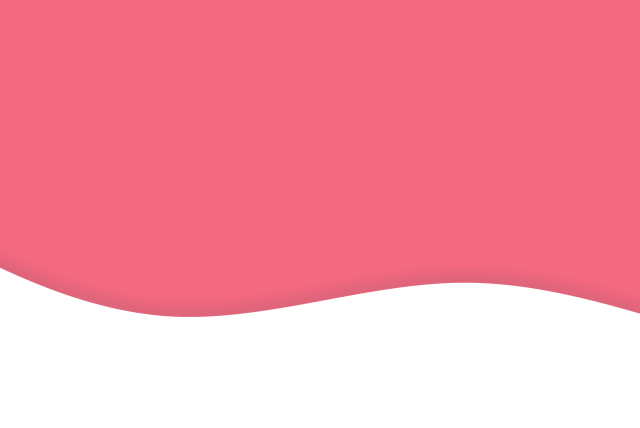
Give the GLSL for this background, as a WebGL 2 fragment shader.

```glsl
#version 300 es
precision highp float;

uniform vec2 u_resolution;
out vec4 outColor;

const vec3 PINK = vec3(0.961, 0.412, 0.502);
const vec3 WHITE = vec3(1.0);
const vec3 SHADOW = vec3(0.15, 0.25, 0.3);

// Cubic through points a and b with the given end slopes
float hermite(float x, vec2 a, vec2 b, float slopeA, float slopeB) {
    float span = b.x - a.x;
    float t = (x - a.x) / span;
    float s = 1.0 - t;
    float ends = mix(a.y, b.y, t * t * (3.0 - 2.0 * t));
    return ends + span * t * s * (slopeA * s - slopeB * t);
}

// Height of the wave: start, trough, crest, end
float waveHeight(float x) {
    vec2 start = vec2(0.0, 0.2505);
    vec2 trough = vec2(0.2945, 0.1735);
    vec2 crest = vec2(0.7266, 0.2270);
    vec2 end = vec2(1.0, 0.1787);
    if (x < trough.x) return hermite(x, start, trough, -0.47, 0.0);
    if (x < crest.x) return hermite(x, trough, crest, 0.0, 0.0);
    return hermite(x, crest, end, 0.0, -0.29);
}

// Approximate signed distance, positive above the wave
float waveDistance(vec2 p) {
    float delta = 0.002;
    float slope = (waveHeight(p.x + delta) - waveHeight(p.x - delta)) / (2.0 * delta);
    return (p.y - waveHeight(p.x)) / sqrt(1.0 + slope * slope);
}

float softShadow(float d, float radius, float strength) {
    float r = max(d, 0.0) / radius;
    return strength * exp(-r * r);
}

void main() {
    // Both axes are measured in canvas widths
    vec2 p = gl_FragCoord.xy / u_resolution.x;
    float pixel = 1.0 / u_resolution.x;
    float d = waveDistance(p);

    // Pink field with a shadow cast upward by the white wave
    vec3 color = mix(PINK, SHADOW, softShadow(d, 0.021, 0.11));
    color = mix(WHITE, color, smoothstep(-0.7 * pixel, 0.7 * pixel, d));
    outColor = vec4(color, 1.0);
}
```
